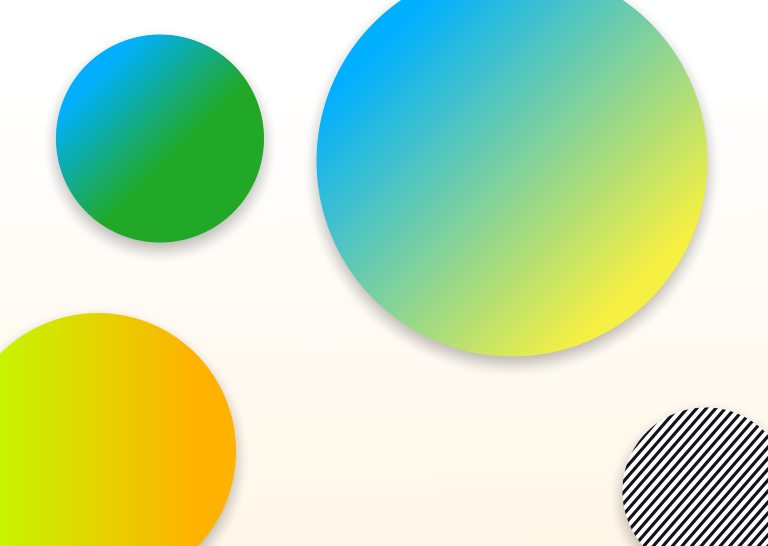
Write a Shadertoy shader that draws this background.

```glsl
float pixel;

// Antialiased coverage of a signed distance
float coverage(float dist) {
    return 1.0 - smoothstep(-0.6 * pixel, 0.6 * pixel, dist);
}

// Soft shadow dropped below a disc, then the disc itself
vec3 drawDisc(vec3 base, vec2 p, vec2 center, float radius, vec3 fill) {
    vec2 offset = p - center;
    float shadowDist = length(offset + vec2(0.0, 0.013)) - radius;
    float shadow = 1.0 - smoothstep(-0.027, 0.027, shadowDist);
    base *= 1.0 - 0.28 * shadow;
    return mix(base, fill, coverage(length(offset) - radius));
}

// Gradient position along the falling diagonal
float diagonal(vec2 offset, float start, float end) {
    float along = dot(offset, vec2(0.7071, -0.7071));
    return clamp((along - start) / (end - start), 0.0, 1.0);
}

// Slanted dark lines on white
vec3 stripes(vec2 offset) {
    const float period = 0.0132;
    float angle = radians(49.0);
    float across = dot(offset, vec2(sin(angle), -cos(angle)));
    float dist = abs(fract(across / period) - 0.5) * period - 0.0029;
    return mix(vec3(1.0), vec3(0.08, 0.07, 0.10), coverage(dist));
}

void mainImage(out vec4 fragColor, in vec2 fragCoord) {
    vec2 p = fragCoord / iResolution.y;
    pixel = 1.0 / iResolution.y;

    vec3 blue = vec3(0.0, 0.69, 1.0);
    vec3 green = vec3(0.13, 0.66, 0.15);
    vec3 yellow = vec3(0.96, 0.94, 0.26);
    vec3 lime = vec3(0.78, 0.96, 0.0);
    vec3 orange = vec3(1.0, 0.70, 0.0);

    // Warm paper fading up to white
    float warmth = clamp(1.0 - p.y / 0.85 + 0.02 * (p.x - 0.7), 0.0, 1.0);
    vec3 color = mix(vec3(1.0), vec3(1.0, 0.967, 0.91), warmth);

    // Small blue-green disc
    vec2 center = vec2(0.293, 0.7463);
    vec3 fill = mix(blue, green, diagonal(p - center, -0.165, 0.04));
    color = drawDisc(color, p, center, 0.1905, fill);

    // Large blue-yellow disc
    center = vec2(0.9377, 0.7051);
    fill = mix(blue, yellow, diagonal(p - center, -0.32, 0.32));
    color = drawDisc(color, p, center, 0.358, fill);

    // Lime-orange disc in the lower left corner
    fill = mix(lime, orange, clamp(p.x / 0.357, 0.0, 1.0));
    color = drawDisc(color, p, vec2(0.1795, 0.174), 0.2527, fill);

    // Striped disc in the lower right corner
    center = vec2(1.293, 0.1007);
    color = drawDisc(color, p, center, 0.153, stripes(p - center));

    fragColor = vec4(color, 1.0);
}
```
